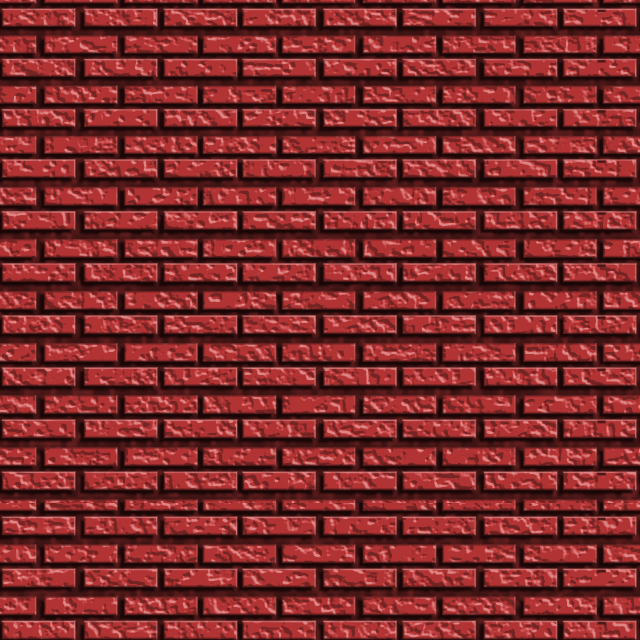
A three.js fragment shader for this texture:

```glsl
// Red brick wall: eight bricks across in 25 staggered courses, one of them thin.
// Each brick is a box distance; embossed noise roughens the face, rims catch
// light from the upper right, and an offset copy of the box casts the shadow.

#define COLUMNS 8.0
#define COURSE 0.3255             // course height, in brick pitches
#define HALF_SIZE vec2(0.458, 0.115)
#define EDGE 0.012                // softness of brick outlines
#define JITTER 0.036              // sideways wander of bricks
#define SHADOW_SHIFT vec2(0.05, 0.045)
#define GRAIN 13.0                // relief cells per brick pitch
#define RELIEF 1.5                // emboss strength
#define SEAM_Y 1.708              // height of the cut in the thin course
#define SEAM_CUT 0.0885           // height lost at the cut

varying vec2 vUv;

const vec3 BLACK_RED = vec3(0.09, 0.02, 0.02);
const vec3 MORTAR    = vec3(0.29, 0.09, 0.09);
const vec3 DARK_RED  = vec3(0.46, 0.14, 0.14);
const vec3 BRICK_RED = vec3(0.70, 0.20, 0.20);
const vec3 LIGHT_RED = vec3(0.81, 0.34, 0.34);
const vec3 PALE_RED  = vec3(0.86, 0.52, 0.52);

float hash(vec2 p) {
  return fract(sin(dot(p, vec2(127.1, 311.7))) * 43758.5453);
}

float noise(vec2 p) {
  vec2 i = floor(p), f = fract(p);
  f = f * f * (3.0 - 2.0 * f);
  return mix(mix(hash(i), hash(i + vec2(1.0, 0.0)), f.x),
             mix(hash(i + vec2(0.0, 1.0)), hash(i + vec2(1.0, 1.0)), f.x), f.y);
}

// Plateaus and pits of the rough surface
float surface(vec2 p) {
  float n = 0.75 * noise(p) + 0.25 * noise(p * 2.1 + 7.0);
  return smoothstep(0.15, 0.6, n);
}

// Uneven course spacing: the cut course, then slightly tighter rows near the top
vec2 wallPoint(vec2 uv) {
  vec2 p = uv * COLUMNS;
  float y = p.y + SEAM_CUT * step(SEAM_Y, p.y);
  y += 0.037 * max(p.y - 5.94, 0.0);
  return vec2(p.x, y);
}

// Position from the brick centre (xy) and brick index (zw)
vec4 brickCell(vec2 p) {
  float row = (p.y + 0.0495) / COURSE;
  float course = floor(row);
  float odd = mod(course, 2.0);
  float x = p.x + 0.5 * odd;
  float column = floor(x);
  float wander = (hash(vec2(column, odd + 3.0)) - 0.5) * JITTER;
  float lift = mix(0.0117, -0.0117, odd);
  vec2 local = vec2(fract(x) - 0.5 - wander, (fract(row) - 0.5) * COURSE - lift);
  return vec4(local, column, course);
}

float boxDistance(vec2 p) {
  vec2 q = abs(p) - HALF_SIZE;
  return length(max(q, 0.0)) + min(max(q.x, q.y), 0.0);
}

vec3 mortarColour(vec2 p) {
  float n = noise(p * vec2(15.0, 11.0));
  vec3 colour = mix(MORTAR * 0.8, DARK_RED, 0.75 * n * n);
  float caster = boxDistance(brickCell(p + SHADOW_SHIFT).xy);
  float shade = 1.0 - smoothstep(-0.025, 0.03, caster + 0.02 * (n - 0.5));
  return mix(colour, BLACK_RED, 0.95 * shade);
}

vec3 faceColour(vec2 p, vec4 cell) {
  vec2 local = cell.xy;
  float odd = mod(cell.w, 2.0);

  // Embossed relief, different on every brick
  vec2 q = p * vec2(GRAIN, GRAIN * 1.1) + 40.0 * hash(cell.zw);
  float slope = RELIEF * (surface(q) - surface(q + vec2(0.25, 0.35)));
  vec3 colour = mix(BRICK_RED, DARK_RED, smoothstep(0.04, 0.55, -slope));
  colour = mix(colour, LIGHT_RED, smoothstep(0.1, 0.45, slope));
  colour = mix(colour, PALE_RED, smoothstep(0.45, 0.9, slope));

  // Shaded lower and left bevels
  vec2 fromLow = local + HALF_SIZE;
  float bevel = 1.0 - smoothstep(0.0, 0.035, min(fromLow.x, fromLow.y));
  colour = mix(colour, MORTAR, 0.8 * bevel);

  // Top rim: pale on even courses, a thin dark line on odd ones; pale right rim
  vec2 fromHigh = HALF_SIZE - local;
  float wear = noise(q * 0.6 + 19.0);
  float top = 1.0 - smoothstep(0.008, 0.028, fromHigh.y);
  float right = 1.0 - smoothstep(0.008, 0.026, fromHigh.x);
  colour = mix(colour, mix(PALE_RED, DARK_RED, odd), top * mix(0.45 + 0.5 * wear, 0.75, odd));
  colour = mix(colour, PALE_RED, right * (0.3 + 0.6 * wear) * (1.0 - 0.4 * odd));

  // Small chip repeated along the last column of even courses
  vec2 chip = abs(vec2(p.x - 7.52, fromHigh.y - 0.03)) - vec2(0.05, 0.016);
  float chipped = 1.0 - smoothstep(-EDGE, EDGE, max(chip.x, chip.y));
  return mix(colour, MORTAR, chipped * (1.0 - odd));
}

void main() {
  vec2 p = wallPoint(vUv);
  vec4 cell = brickCell(p);
  float cover = 1.0 - smoothstep(-EDGE, EDGE, boxDistance(cell.xy));
  gl_FragColor = vec4(mix(mortarColour(p), faceColour(p, cell), cover), 1.0);
}
```
